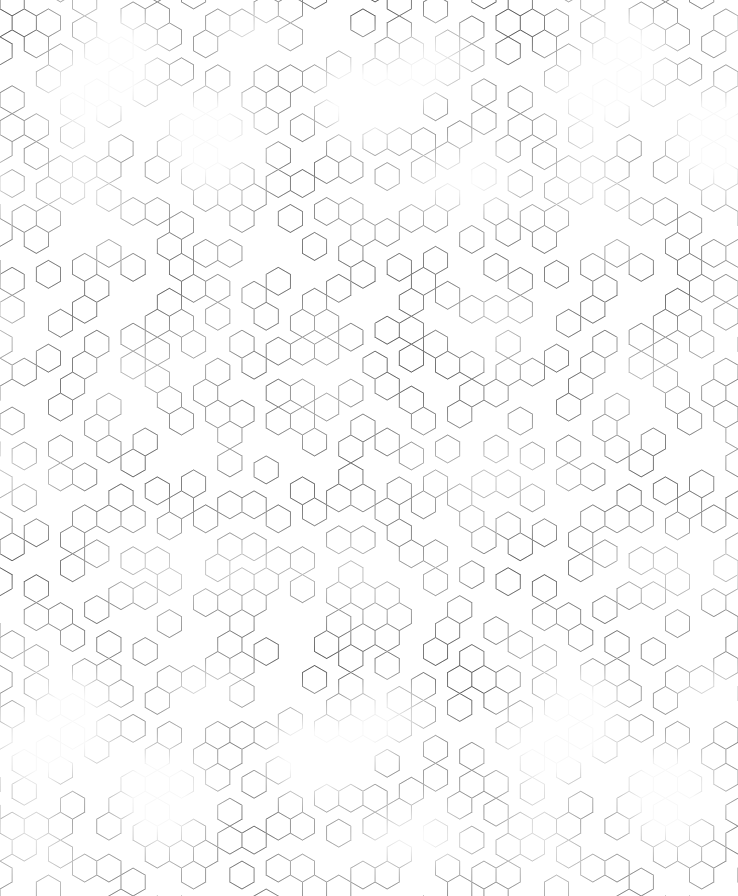
Reproduce this pattern procedurally as a WebGL 2 fragment shader.

```glsl
#version 300 es
precision highp float;
// Thin grey hexagon outlines scattered on a triangular grid, fading in soft patches.

uniform vec2 u_resolution;
out vec4 outColor;

const float TAU = 6.2831853;
const float COLUMNS = 30.5;              // hexagons across the canvas
const float APOTHEM = 0.8660254;         // for a hexagon of side 1
const vec2 SITE_STEP = vec2(APOTHEM, 0.5);
const vec2 REPEAT = vec2(42.0, 94.0);    // tile size in site steps
const float REPEAT_SHIFT = 4.0;          // sideways slip of each tile row
const float LINE_WIDTH = 0.056;          // in hexagon sides
const vec3 PAPER = vec3(1.0);
const vec3 INK = vec3(0.16);

float hash(vec2 cell, uint seed) {
    uvec2 c = uvec2(ivec2(cell));
    uint h = c.x * 374761393u + c.y * 668265263u + seed * 974711u;
    h = (h ^ (h >> 13)) * 1274126177u;
    h = (h ^ (h >> 16)) * 2246822519u;
    return float((h ^ (h >> 15)) >> 8) / 16777216.0;
}

// Coordinates of a point in the slanted tile, one unit per repeat
vec2 tileCoords(vec2 site) {
    float row = site.y / REPEAT.y;
    return vec2((site.x - REPEAT_SHIFT * row) / REPEAT.x, row);
}

vec2 wrapSite(vec2 site) {
    float row = floor(site.y / REPEAT.y);
    site -= row * vec2(REPEAT_SHIFT, REPEAT.y);
    return vec2(mod(site.x, REPEAT.x), site.y);
}

float cornerGradient(vec2 cell, vec2 offset, vec2 period) {
    float angle = TAU * hash(mod(cell, period), 7u);
    return dot(vec2(cos(angle), sin(angle)), offset);
}

// Gradient noise that repeats after a whole number of cells
float periodicNoise(vec2 p, vec2 period) {
    vec2 i = floor(p), f = fract(p);
    vec2 s = f * f * f * (f * (f * 6.0 - 15.0) + 10.0);
    vec2 e = vec2(1.0, 0.0);
    float low = mix(cornerGradient(i, f, period), cornerGradient(i + e, f - e, period), s.x);
    float high = mix(cornerGradient(i + e.yx, f - e.yx, period),
                     cornerGradient(i + e.xx, f - e.xx, period), s.x);
    return mix(low, high, s.y);
}

// Random rank, gently favouring one honeycomb alignment in each area
float priority(vec2 site) {
    vec2 w = wrapSite(site);
    vec2 t = tileCoords(w);
    float phase = 3.0 * sin(TAU * 2.0 * t.x) + 3.0 * sin(TAU * 3.0 * t.y);
    return hash(w, 3u) + 0.16 * cos(TAU / 3.0 * w.y + phase);
}

// A site holds a hexagon when it outranks its six neighbours
bool isOccupied(vec2 site) {
    float rank = priority(site);
    for (int k = 0; k < 3; k++) {
        vec2 step = k == 0 ? vec2(0.0, 2.0) : vec2(1.0, float(k) * 2.0 - 3.0);
        if (priority(site + step) > rank || priority(site - step) > rank) return false;
    }
    return true;
}

float hexagonDistance(vec2 p) {
    p = abs(p);
    return max(p.x, 0.5 * p.x + APOTHEM * p.y) - APOTHEM;
}

// Distance to the closest outline among the nearby sites
float outlineDistance(vec2 p, float reach) {
    vec2 base = floor(p / SITE_STEP);
    float nearest = reach;
    for (int x = -1; x <= 2; x++) {
        for (int y = -2; y <= 3; y++) {
            vec2 site = base + vec2(x, y);
            if (mod(site.x + site.y, 2.0) < 0.5) continue;
            float d = abs(hexagonDistance(p - site * SITE_STEP));
            if (d < nearest && isOccupied(site)) nearest = d;
        }
    }
    return nearest;
}

// Share of a pixel covered by a line, also when thinner than the pixel
float lineCoverage(float d, float width, float pixel) {
    float overlap = min(d + 0.5 * pixel, 0.5 * width) - max(d - 0.5 * pixel, -0.5 * width);
    return clamp(overlap / pixel, 0.0, 1.0);
}

// Ink strength: even in the middle, patchy and pale in a horizontal band
float inkStrength(vec2 p) {
    vec2 t = tileCoords(p / SITE_STEP);
    float band = smoothstep(0.35, 0.9, cos(TAU * (t.y - 0.215)));
    float patches = periodicNoise(t * vec2(5.0, 7.0), vec2(5.0, 7.0));
    return clamp(0.62 - 0.24 * band + patches * mix(0.55, 1.1, band), 0.04, 0.95);
}

void main() {
    float sidesAcross = COLUMNS * 2.0 * APOTHEM;
    float pixel = sidesAcross / u_resolution.x;
    vec2 p = gl_FragCoord.xy * pixel;
    float d = outlineDistance(p, LINE_WIDTH + pixel);
    float ink = lineCoverage(d, LINE_WIDTH, pixel) * inkStrength(p);
    outColor = vec4(mix(PAPER, INK, ink), 1.0);
}
```
